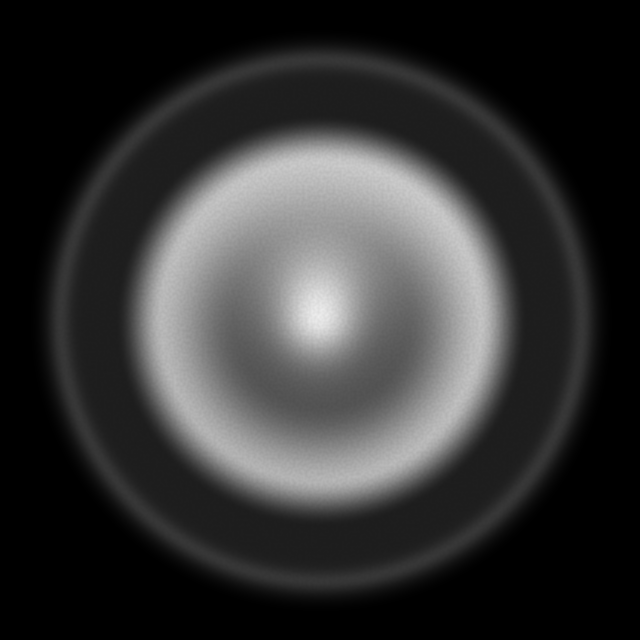
Write a Shadertoy shader that draws this background.

```glsl
#define CENTER vec2(0.502, 0.499)
#define CORE_CENTER vec2(0.498, 0.507)
#define RING_RADIUS 0.408
#define RING_WIDTH 0.017
#define HALO_LEVEL 0.115
#define RIM_LEVEL 0.75
#define TROUGH_LEVEL 0.38
#define CORE_LEVEL 0.91
#define GRAIN_SCALE 210.0
#define GRAIN_AMOUNT 0.055

vec2 gradientAt(vec2 cell) {
    vec3 h = fract(cell.xyx * vec3(0.1031, 0.1030, 0.0973));
    h += dot(h, h.yzx + 33.33);
    float angle = 6.2832 * fract((h.x + h.y) * h.z);
    return vec2(cos(angle), sin(angle));
}

float gradientNoise(vec2 p) {
    vec2 cell = floor(p), f = fract(p);
    vec2 u = f * f * f * (f * (f * 6.0 - 15.0) + 10.0);
    vec2 e = vec2(1.0, 0.0);
    float low = mix(dot(gradientAt(cell), f),
                    dot(gradientAt(cell + e), f - e), u.x);
    float high = mix(dot(gradientAt(cell + e.yx), f - e.yx),
                     dot(gradientAt(cell + 1.0), f - 1.0), u.x);
    return mix(low, high, u.y);
}

float bell(float x) {
    return exp(-x * x);
}

// Dark halo bounded by a thin glowing ring
float haloLight(float r) {
    float halo = HALO_LEVEL * (1.0 - smoothstep(0.402, 0.458, r));
    return halo + 0.1 * bell((r - RING_RADIUS) / RING_WIDTH);
}

// Disc with a bright rim and a trough that lightens upward
float discLight(vec2 p, float r) {
    vec2 dir = p / sqrt(r * r + 0.0016);
    float trough = TROUGH_LEVEL + 0.135 * dir.y + 0.075 * dir.y * dir.y;
    float rim = RIM_LEVEL + 0.04 * dot(dir, vec2(0.5, 0.86));
    return mix(trough, rim, smoothstep(0.13, 0.262, r));
}

// Soft core, stretched toward the top
float coreMask(vec2 p) {
    float height = mix(0.066, 0.083, smoothstep(-0.04, 0.04, p.y));
    return bell(length(p / vec2(0.062, height)));
}

void mainImage(out vec4 fragColor, in vec2 fragCoord) {
    float side = min(iResolution.x, iResolution.y);
    vec2 uv = (fragCoord - 0.5 * iResolution.xy) / side + 0.5;
    vec2 p = uv - CENTER;
    float r = length(p);

    float disc = mix(discLight(p, r), CORE_LEVEL, coreMask(uv - CORE_CENTER));
    float light = mix(disc, haloLight(r), smoothstep(0.246, 0.322, r));

    // Fine grain grows with brightness
    light *= 1.0 + GRAIN_AMOUNT * gradientNoise(uv * GRAIN_SCALE);
    fragColor = vec4(vec3(light), 1.0);
}
```
